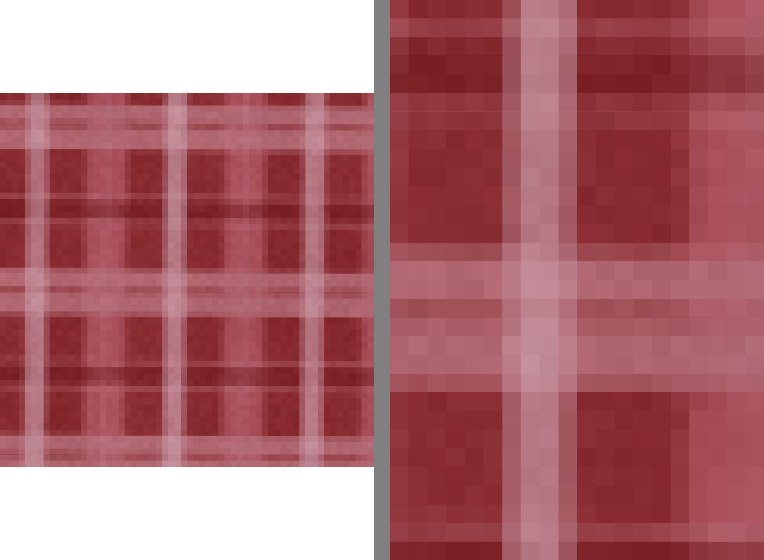
Left, the full canvas; right, a detail of the centre.
Reproduce this pattern procedurally as a Shadertoy shader.

```glsl
// Woven plaid in reds and pinks: a square cloth between white margins.
// The cloth is sampled on a coarse grid of cells; stripes are layered as
// periodic bands over a dark ground, slightly skewed and unevenly worn.

const float CELLS = 60.0;                   // cells along one side of the cloth
const vec2 PERIOD = vec2(22.25, 26.5);      // plaid repeat, in cells
const vec2 PHASE = vec2(6.1, 5.3);          // first pale stripe, in cells
const float SKEW = 0.011;

const vec3 GROUND = vec3(0.53, 0.165, 0.185);
const vec3 DEEP = vec3(0.43, 0.09, 0.11);
const vec3 PINK = vec3(0.66, 0.31, 0.355);
const vec3 ROSE = vec3(0.70, 0.42, 0.46);
const vec3 PALE = vec3(0.79, 0.61, 0.665);

// Integer hash of a lattice point, 0 to 1
float hash(ivec2 cell) {
    uvec2 k = uvec2(cell) * uvec2(1597u, 3571u);
    uint n = (k.x ^ (k.y << 7)) * 26699u;
    n = (n ^ (n >> 13)) * 48271u;
    n = (n ^ (n >> 15)) * 31337u;
    return float((n ^ (n >> 16)) & 65535u) / 65535.0;
}

// Bilinear value noise
float noise(vec2 p) {
    ivec2 i = ivec2(floor(p));
    vec2 f = fract(p);
    float a = mix(hash(i), hash(i + ivec2(1, 0)), f.x);
    float b = mix(hash(i + ivec2(0, 1)), hash(i + ivec2(1, 1)), f.x);
    return mix(a, b, f.y);
}

// Signed distance to the nearest multiple of the period
float repeatAround(float x, float period) {
    return x - period * floor(x / period + 0.5);
}

// Coverage of a stripe centred on zero, with a linear edge
float band(float d, float halfWidth, float soft) {
    return clamp(0.5 + (halfWidth - abs(d)) / soft, 0.0, 1.0);
}

// Snap to cell centres, easing across one pixel at cell borders
vec2 snapToCells(vec2 p, float pixel) {
    vec2 border = floor(p + 0.5);
    return border + clamp((p - border) / pixel, -0.5, 0.5);
}

vec3 plaid(vec2 p) {
    vec2 q = p - PHASE + SKEW * vec2(-p.y, -p.x) * vec2(-1.0, 1.0);
    float col = repeatAround(q.x, PERIOD.x);
    float row = repeatAround(q.y, PERIOD.y);
    float midCol = repeatAround(q.x - 0.5 * PERIOD.x, PERIOD.x);
    float midRow = repeatAround(q.y - 0.5 * PERIOD.y, PERIOD.y);
    float wear = noise(p / 6.0);

    // Ground with broad pink columns
    vec3 c = mix(GROUND, PINK, band(midCol, 3.2, 1.8));

    // Deep row framed by two thin lighter lines
    c = mix(c, DEEP, 0.5 * band(midRow, 1.4, 1.0));
    c = mix(c, ROSE, 0.42 * band(abs(midRow) - 2.1, 0.4, 1.0));

    // Rose rows split by a thin reddish line
    float split = band(row + 0.3, 0.55, 1.0);
    c = mix(c, ROSE, band(row, 3.6, 1.0) * (0.92 - 0.5 * split));

    // Faint thread in each pink column, then the pale columns
    c = mix(c, PALE, 0.15 * band(midCol, 0.4, 1.0));
    return mix(c, PALE, band(col, 1.65, 1.4) * (0.76 - 0.18 * wear));
}

void mainImage(out vec4 fragColor, in vec2 fragCoord) {
    float pixel = CELLS / iResolution.x;
    vec2 p = (fragCoord - 0.5 * iResolution.xy) * pixel;
    p = vec2(p.x, -p.y) + 0.5 * CELLS;      // cloth space, y downwards

    vec2 s = snapToCells(p, pixel);
    vec3 cloth = plaid(s);

    // Fine mottling per cell and slow fading across the cloth
    cloth += 0.035 * (noise(s - 0.5) - 0.5);
    cloth += 0.03 * (noise(s / 9.0 + 40.0) - 0.5);

    // White margins above and below
    float inside = band(p.y - 0.5 * CELLS, 0.5 * CELLS, pixel);
    fragColor = vec4(mix(vec3(1.0), cloth, inside), 1.0);
}
```
